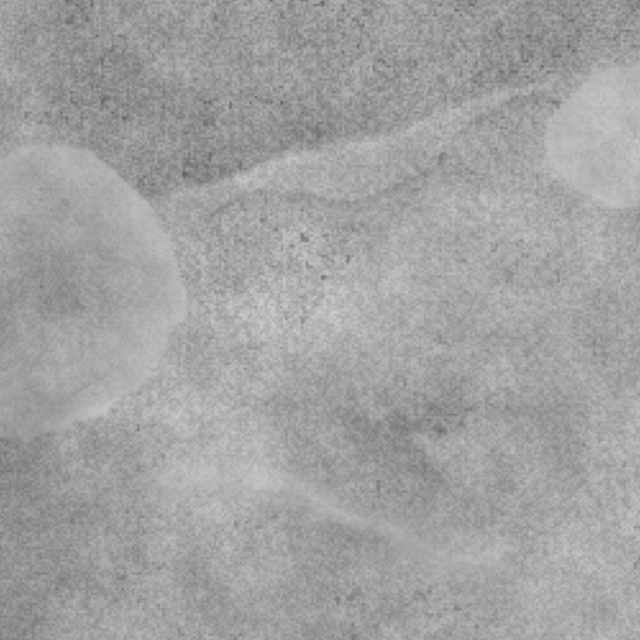
Reproduce this texture procedurally as a three.js fragment shader.

```glsl
#define BASE_TONE 0.648
#define TINT vec3(-0.006, 0.003, 0.001)
#define CLOUD_SCALE 4.0
#define CLOUD_DEPTH 0.15
#define MOTTLE_SCALE 19.0
#define MOTTLE_DEPTH 0.13
#define GRAIN_SCALE 250.0
#define GRAIN_DEPTH 0.19
#define SPECK_SCALE 125.0
#define SPECK_DEPTH 0.11
#define EDGE_WARP 0.075
#define EDGE_SOFTNESS 0.006

varying vec2 vUv;

float hash(vec2 p) {
  return fract(sin(dot(p, vec2(127.1, 311.7))) * 43758.5453);
}

float noise(vec2 p) {
  vec2 cell = floor(p);
  vec2 f = fract(p);
  f = f * f * (3.0 - 2.0 * f);
  float low = mix(hash(cell), hash(cell + vec2(1.0, 0.0)), f.x);
  float high = mix(hash(cell + vec2(0.0, 1.0)), hash(cell + 1.0), f.x);
  return mix(low, high, f.y);
}

// Rotated octaves, centred on zero
float fbm(vec2 p) {
  float sum = 0.0;
  float amp = 0.5;
  for (int i = 0; i < 5; i++) {
    sum += amp * (noise(p) - 0.5);
    p = mat2(1.6, 1.2, -1.2, 1.6) * p + 17.3;
    amp *= 0.5;
  }
  return sum;
}

float inside(float d) {
  return smoothstep(-EDGE_SOFTNESS, EDGE_SOFTNESS, d);
}

// Crisp at the edge, fading over the given reach on the positive side
float fadeFrom(float d, float reach) {
  return inside(d) * exp(-max(d, 0.0) / reach);
}

float band(float d, float width) {
  return exp(-d * d / (width * width));
}

void main() {
  vec2 uv = vUv;
  vec2 p = uv + EDGE_WARP * vec2(fbm(uv * 9.0), fbm(uv * 9.0 + 41.0));
  float clouds = fbm(uv * CLOUD_SCALE + 3.7);
  float mottle = fbm(uv * MOTTLE_SCALE + 8.1);

  // Signed distances of the mineral layers
  float leftLobe = 0.225 - length(p - vec2(0.06, 0.54));
  float rightLobe = 0.12 - length(p - vec2(0.985, 0.785));
  float smallLobe = 0.1 - length((p - vec2(0.2, 0.265)) * vec2(0.85, 1.0));
  float pocket = (1.0 - length((p - vec2(0.42, 0.6)) / vec2(0.15, 0.115))) * 0.12;
  float vein = mix(uv.y, p.y, 0.5) - 0.685 - 0.31 * (uv.x - 0.25);
  float seam = 0.64 + 0.06 * smoothstep(0.27, 0.42, p.x)
             + 0.18 * smoothstep(0.54, 0.92, p.x) - p.y;
  float bow = p.x - 0.28;
  float ridge = 0.245 - 0.6 * bow * bow - p.y;

  float lobes = max(inside(leftLobe), inside(rightLobe));
  float upper = smoothstep(-0.005, 0.015, vein) * (1.0 - lobes)
              * smoothstep(0.0, 0.21, p.x + 0.4 * (p.y - 0.8));
  float veinSpan = smoothstep(0.23, 0.28, uv.x) * (1.0 - smoothstep(0.7, 0.88, uv.x));
  float seamSpan = smoothstep(0.27, 0.33, p.x) * (1.0 - smoothstep(0.84, 0.89, p.x));
  float ridgeSpan = smoothstep(0.18, 0.3, p.x) * (1.0 - smoothstep(0.68, 0.9, p.x));
  float pocketFill = inside(pocket) * smoothstep(-0.01, 0.06, seam);

  // Broad tones
  float tone = BASE_TONE + CLOUD_DEPTH * clouds + MOTTLE_DEPTH * mottle;
  float shadow = exp(-max(vein, 0.0) / 0.14) * (1.0 - smoothstep(0.2, 0.95, uv.x));
  tone -= upper * (0.045 + 0.05 * shadow);
  tone -= 0.05 * (1.0 - smoothstep(0.0, 0.15, p.x)) * (1.0 - smoothstep(0.5, 0.68, p.y));
  tone += 0.025 * smoothstep(0.5, 1.0, uv.x) * (1.0 - smoothstep(0.1, 0.35, uv.y));

  // Pale lobes and rims
  tone += 0.065 * fadeFrom(leftLobe, 0.11) + 0.06 * fadeFrom(rightLobe, 0.15);
  tone += 0.04 * fadeFrom(smallLobe, 0.035) * smoothstep(0.25, 0.33, p.y);
  tone += 0.05 * fadeFrom(-pocket, 0.04) * (1.0 - smoothstep(0.5, 0.6, p.y));
  tone += 0.025 * pocketFill;

  // Vein, seam and ridge
  tone += 0.05 * veinSpan * band(vein, 0.013);
  tone -= seamSpan * (0.06 * fadeFrom(seam, 0.045) + 0.03 * band(seam, 0.006));
  float ridgeWidth = mix(0.05, 0.02, smoothstep(0.3, 0.55, p.x));
  tone += ridgeSpan * (0.045 * band(ridge, ridgeWidth) + 0.025 * fadeFrom(-ridge, 0.03));

  // Dark stains
  float stainArea = band(length((uv - vec2(0.65, 0.34)) * vec2(1.0, 1.3)), 0.19);
  tone -= 0.075 * stainArea * smoothstep(0.04, 0.17, fbm(uv * 11.0 + 5.2));

  // Grain, calmer on the pale layers
  float calm = max(fadeFrom(leftLobe, 0.2), fadeFrom(rightLobe, 0.2));
  calm = max(calm, 0.8 * ridgeSpan * band(ridge, 0.035));
  float rough = (1.0 - 0.65 * calm) * (0.85 + 0.25 * upper + 0.25 * pocketFill);
  float grain = 0.6 * noise(uv * GRAIN_SCALE) + 0.4 * noise(uv.yx * GRAIN_SCALE * 0.53) - 0.5;
  tone += GRAIN_DEPTH * rough * grain;

  // Pits gather in mottled areas
  float pits = smoothstep(0.7, 0.95, noise(uv * SPECK_SCALE + 9.0));
  float clusters = smoothstep(-0.12, 0.2, fbm(uv * 13.0 + 23.0)) + 0.5 * pocketFill;
  tone -= SPECK_DEPTH * rough * pits * clusters;

  gl_FragColor = vec4(clamp(vec3(tone) + TINT, 0.0, 1.0), 1.0);
}
```
